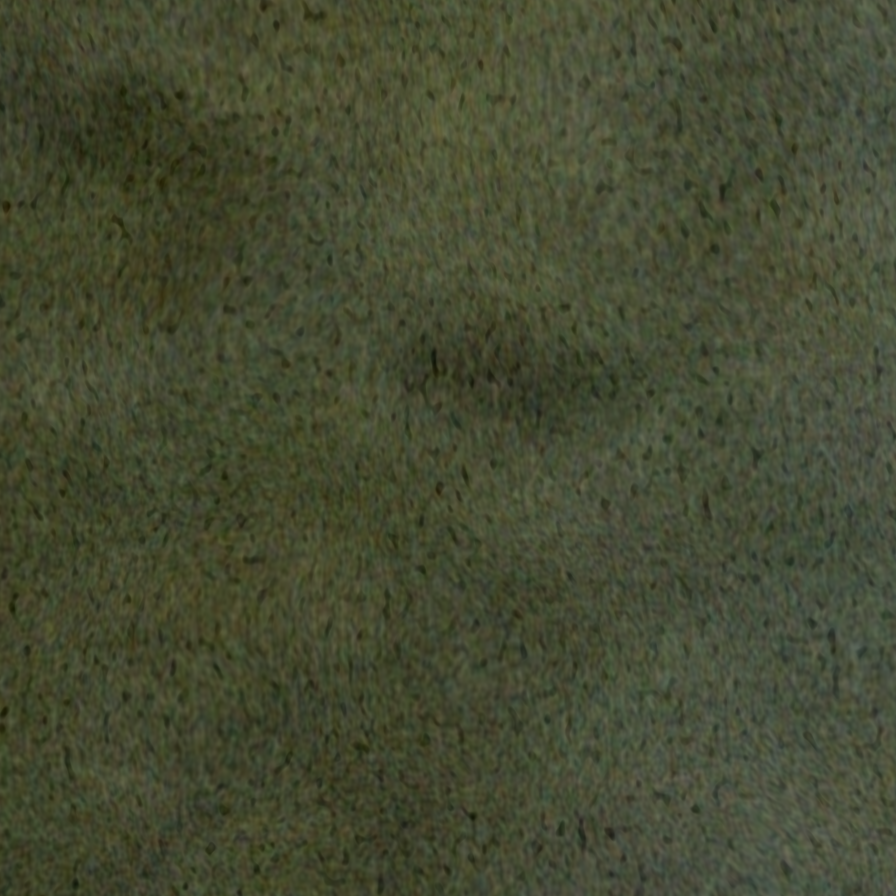
Reproduce this texture procedurally as a WebGL 1 fragment shader.

```glsl
precision highp float;
// Dim olive, mossy felt: short leaning grain over cloudy stains and colour mottling.

uniform vec2 u_resolution;

const vec3 OLIVE = vec3(0.280, 0.299, 0.202);
const vec3 BLUE_SHIFT = vec3(-0.012, 0.002, 0.046);  // yellow to blue-grey axis
const vec3 RED_SHIFT = vec3(0.026, -0.013, 0.006);   // green to red axis
const vec3 LIGHT_TINT = vec3(1.0, 1.03, 0.88);
const vec2 COARSE_GRAIN = vec2(88.0, 52.0);          // cells per canvas
const vec2 FINE_GRAIN = vec2(165.0, 120.0);
const vec2 SPECK_GRAIN = vec2(84.0, 60.0);
const float LEAN = 0.18;
const float GRAIN_CONTRAST = 0.079;
const float SPECK_DEPTH = 0.090;
const float CLOUD_CONTRAST = 0.066;
const float PATCH_CONTRAST = 0.024;
const float SMUDGE_DEPTH = 0.048;

vec2 hash2(vec2 p) {
  vec3 q = fract(vec3(p.xyx) * vec3(0.1031, 0.1030, 0.0973));
  q += dot(q, q.yzx + 33.33);
  return fract((q.xx + q.yz) * q.zy);
}

float corner(vec2 cell, vec2 offset) {
  return dot(hash2(cell) * 2.0 - 1.0, offset);
}

// Gradient noise, roughly -1 to 1
float noise(vec2 p) {
  vec2 i = floor(p);
  vec2 f = p - i;
  vec2 u = f * f * f * (f * (f * 6.0 - 15.0) + 10.0);
  vec2 e = vec2(1.0, 0.0);
  float low = mix(corner(i, f), corner(i + e, f - e), u.x);
  float high = mix(corner(i + e.yx, f - e.yx), corner(i + 1.0, f - 1.0), u.x);
  return 2.0 * mix(low, high, u.y);
}

float clouds(vec2 p) {
  float sum = 0.0;
  float weight = 0.55;
  for (int i = 0; i < 4; i++) {
    sum += weight * noise(p);
    p = mat2(1.6, 1.2, -1.2, 1.6) * p + 17.3;
    weight *= 0.6;
  }
  return sum;
}

// Soft stain around the line from a to b
float smudge(vec2 p, vec2 a, vec2 b, float radius) {
  vec2 along = b - a;
  float t = clamp(dot(p - a, along) / dot(along, along), 0.0, 1.0);
  float d = length(p - a - along * t) / radius;
  return exp(-d * d);
}

void main() {
  vec2 p = gl_FragCoord.xy / min(u_resolution.x, u_resolution.y);

  // Grain space: leaning and gently warped
  vec2 g = p + 0.018 * vec2(noise(p * 4.0 + 7.0), noise(p * 4.0 + 31.0));
  g.x += LEAN * g.y * g.x;

  // Longer strokes at the top, finer grit at the bottom
  float top = smoothstep(0.15, 0.85, p.y);
  float coarse = noise(g * COARSE_GRAIN + 50.0);
  float fine = noise(g * FINE_GRAIN + 90.0);
  float grain = coarse * mix(0.45, 0.65, top) + fine * mix(0.68, 0.48, top);

  // Dark specks gather in patches
  float patchiness = 0.8 + 0.7 * clouds(p * 7.0 + 71.0);
  float speck = smoothstep(0.22, 0.85, noise(g * SPECK_GRAIN + 140.0));
  speck *= clamp(patchiness, 0.25, 1.3);

  // Broad light: brighter right and top centre, stained left
  float light = CLOUD_CONTRAST * clouds(p * vec2(3.0, 3.8) + 11.0);
  light += PATCH_CONTRAST * clouds(p * 13.0 + 5.0);
  light += 0.066 * (p.x - 0.5) + 0.022 * (p.y - 0.5);
  vec2 wobble = 0.07 * vec2(clouds(p * 9.0), clouds(p * 9.0 + 23.0));
  float stain = smudge(p + wobble, vec2(-0.02, 0.91), vec2(0.22, 0.83), 0.045);
  stain += smudge(p + wobble, vec2(0.48, 0.61), vec2(0.68, 0.55), 0.045);
  light -= SMUDGE_DEPTH * stain;
  light += GRAIN_CONTRAST * grain - SPECK_DEPTH * speck;

  // Colour: grey-blue lower right, mottled elsewhere
  float blue = 0.95 * smoothstep(0.5, 1.35, p.x + 0.45 * (1.0 - p.y)) - 0.22;
  blue += 0.65 * clouds(p * 4.0 + 43.0) + 0.72 * noise(g * vec2(66.0, 48.0) + 200.0);
  float red = 0.45 * clouds(p * 5.0 + 83.0) + 0.85 * noise(g * vec2(70.0, 50.0) + 260.0);

  vec3 colour = OLIVE + LIGHT_TINT * light + BLUE_SHIFT * blue + RED_SHIFT * red;
  gl_FragColor = vec4(clamp(colour, 0.0, 1.0), 1.0);
}
```
